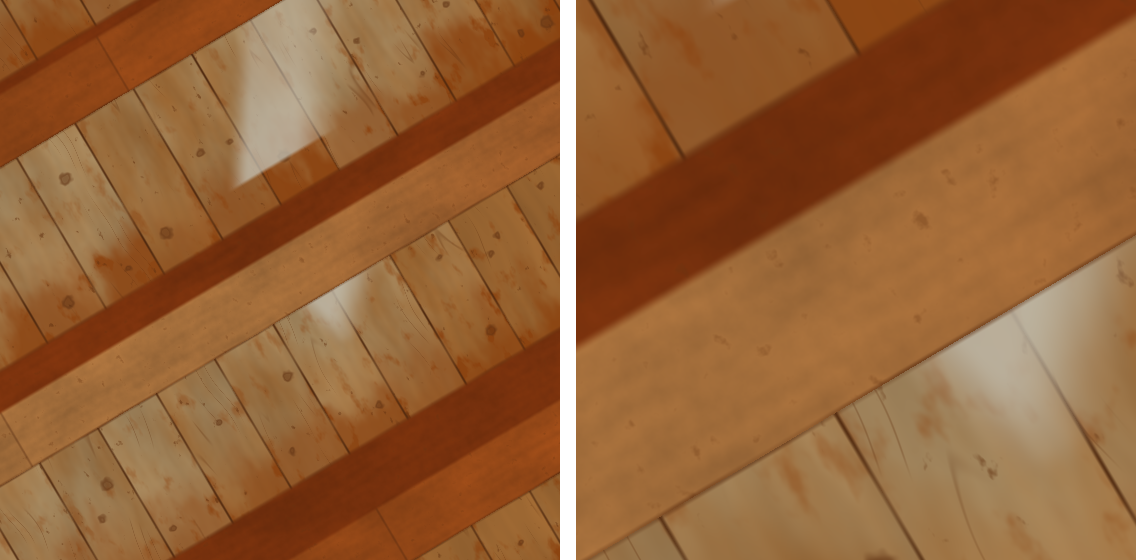
Left: the whole. Right: its middle third, enlarged.
This texture is drawn by a Shadertoy shader. Its source:

```glsl
// Worn timber ceiling: slanted beams crossing rows of knotty, rust-stained planks.
#define TILT 0.535
#define BEAM_PERIOD 0.4893
#define BEAM_START 0.2576
#define FACE_WIDTH 0.112
#define PLANK_PITCH 0.1212
#define SEAM_WIDTH 0.0018
#define PALE vec3(0.635, 0.52, 0.36)
#define TAN vec3(0.59, 0.39, 0.19)
#define RUST vec3(0.54, 0.25, 0.05)
#define BEAM_LIGHT vec3(0.61, 0.41, 0.22)
#define BEAM_RED vec3(0.55, 0.265, 0.085)
#define BEAM_SHADE vec3(0.465, 0.19, 0.05)

float hash(vec2 p) {
    vec3 q = fract(p.xyx * 0.1031);
    q += dot(q, q.yzx + 33.33);
    return fract((q.x + q.y) * q.z);
}

float cornerSlope(vec2 cell, vec2 offset) {
    float a = 6.2832 * hash(cell + 200.0);
    return dot(vec2(cos(a), sin(a)), offset);
}

// Gradient noise, roughly -0.7 to 0.7
float noise(vec2 p) {
    vec2 i = floor(p), f = p - i;
    vec2 w = f * f * f * (f * (f * 6.0 - 15.0) + 10.0);
    vec2 e = vec2(1.0, 0.0);
    return mix(mix(cornerSlope(i, f), cornerSlope(i + e, f - e), w.x),
               mix(cornerSlope(i + e.yx, f - e.yx), cornerSlope(i + 1.0, f - 1.0), w.x), w.y);
}

float fbm(vec2 p) {
    float sum = 0.0, gain = 0.6;
    for (int i = 0; i < 4; i++) {
        sum += gain * noise(p);
        p = p * 2.03 + 7.7;
        gain *= 0.5;
    }
    return sum;
}

// Soft line of half-width w at distance d
float line(float d, float w, float px) {
    return 1.0 - smoothstep(0.0, w + px, abs(d));
}

// u runs along the beams, d down the plank, end is the plank length
vec3 planks(float u, float d, float row, float end, float warmth, float px) {
    float s = (u - 0.003) / PLANK_PITCH;
    float id = floor(s), across = (s - id - 0.5) * PLANK_PITCH;
    vec2 cell = vec2(id, row) + 40.0;
    vec2 q = vec2(u, d + 3.1 * hash(cell + 5.0));
    float gap = 0.5 * PLANK_PITCH - abs(across);
    float blotch = fbm(q * vec2(14.0, 7.0));
    float wave = u * 70.0 + 1.5 * noise(q * 8.0);

    // Each plank has its own tone, from grey-tan to orange
    vec3 col = mix(PALE, TAN, clamp(0.8 * hash(cell) + 0.7 * warmth + blotch - 0.08, 0.0, 1.0));
    col *= 1.0 + 0.05 * noise(vec2(wave, q.y * 5.0)) + 0.12 * noise(q * vec2(9.0, 5.0) + 31.0);

    // Rust near the lower end, then stains gathering along the seams
    float rust = (1.0 - smoothstep(0.0, 0.14, end - d + 0.2 * blotch)) * (0.45 + 0.5 * hash(cell + 9.0));
    float damp = fbm(q * vec2(30.0, 17.0)) + 0.16 * line(gap, 0.025, px);
    float stain = smoothstep(0.14, 0.48, damp);
    col = mix(col, RUST, clamp(rust + stain * (0.4 + 0.4 * warmth), 0.0, 0.9));

    // Sparse dark flecks and fine cracks along the grain
    float fleck = smoothstep(0.30, 0.50, fbm(q * vec2(62.0, 40.0) + 11.0) + 0.15 * stain);
    float crack = line(noise(vec2(wave * 0.5, q.y * 3.0 + 4.0)), 0.035, 0.0);
    crack *= smoothstep(0.1, 0.35, noise(q * vec2(16.0, 9.0) + 3.0));
    col = mix(col, vec3(0.38, 0.19, 0.06), max(0.55 * fleck, 0.3 * crack));

    // Knots: dark rim around a brown heart, missing from some planks
    for (int i = 0; i < 2; i++) {
        vec2 seed = cell + float(i) * 17.0;
        vec2 center = vec2((hash(seed + 1.0) - 0.5) * 0.08, mix(0.03, end - 0.03, hash(seed + 2.0)));
        float size = mix(0.004, 0.012, pow(hash(seed + 3.0), 2.5));
        float r = length(vec2(across, d) - center) + 0.005 * noise(q * 110.0);
        float rim = line(r - size * 0.75, size * 0.4, 0.003);
        float heart = 1.0 - smoothstep(size * 0.4, size + 0.004, r);
        float present = step(0.35, hash(seed + 4.0));
        col = mix(col, vec3(0.37, 0.19, 0.07), present * max(0.6 * rim, 0.45 * heart));
    }
    // Seams vary in depth along their length
    float wear = clamp(0.7 + 0.6 * noise(vec2(floor(s + 0.5), d * 14.0) + row * 5.3 + 0.4), 0.3, 0.95);
    return mix(col, vec3(0.30, 0.15, 0.05), wear * line(gap, SEAM_WIDTH, px));
}

// Window light lying on the planks
float glare(float u, float d, float row) {
    float reach = mix(0.245, 0.085, row);
    float left = 0.19 + (0.65 - 0.95 * row) * (reach - d) + 0.02 * row;
    float right = mix(left + 0.23, 0.37 - 1.1 * d, row);
    float inside = smoothstep(left - 0.02, left + 0.03, u) * (1.0 - smoothstep(right - 0.12, right, u));
    float lower = 1.0 - smoothstep(reach - 0.004, reach + 0.005 + 0.02 * row, d);
    return inside * lower * mix(0.6, 1.0, max(row, smoothstep(0.0, reach, d)));
}

void mainImage(out vec4 fragColor, in vec2 fragCoord) {
    float px = 1.0 / iResolution.y;
    vec2 p = fragCoord * px;
    vec2 q = vec2(p.x, 1.0 - p.y);
    float u = q.x * cos(TILT) - q.y * sin(TILT);
    float v = q.x * sin(TILT) + q.y * cos(TILT);
    float row = floor((v - BEAM_START) / BEAM_PERIOD);
    float d = v - BEAM_START - row * BEAM_PERIOD;
    float beam = row + 1.0;
    float faceStart = BEAM_PERIOD - FACE_WIDTH;
    float end = faceStart - 0.0202 - 0.0448 * beam;
    float warmth = smoothstep(0.4, 1.05, p.x);

    vec3 col = planks(u, d, row, end, warmth, px);
    if (row == 0.0 || row == 1.0) col = mix(col, vec3(0.77, 0.76, 0.71), 0.75 * glare(u, d, row));

    // Beams: shaded side, then the lit face with one butt joint
    float middle = max(0.0, 1.0 - abs(beam - 1.0));
    float joint = u - 0.115 + 0.49 * middle;
    float grain = noise(vec2(u * 9.0, v * 90.0)), speckle = fbm(vec2(u, v) * 60.0);
    float cloud = fbm(vec2(u * 5.0, v * 9.0));
    vec3 face = mix(BEAM_RED, BEAM_LIGHT, middle * (1.0 - 0.55 * warmth));
    face *= 1.0 + 0.04 * smoothstep(-0.004, 0.004, joint);
    face = mix(face, vec3(0.30, 0.14, 0.05), 0.35 * line(joint, SEAM_WIDTH, px));
    vec3 timber = mix(BEAM_SHADE, face, smoothstep(-0.004, 0.004, d - faceStart));
    timber *= 1.0 + 0.05 * grain + 0.08 * speckle + 0.24 * cloud;
    timber = mix(timber, vec3(0.38, 0.19, 0.06), 0.35 * smoothstep(0.22, 0.5, speckle));
    col = mix(col, timber, smoothstep(-0.003 - px, 0.003 + px, d - end));

    // Soft contact shadows where planks meet beams
    float faceEdge = min(d, BEAM_PERIOD - d);
    float contact = max(line(faceEdge, 0.0025, px), 0.5 * line(d - end, 0.004, px));
    col = mix(col, vec3(0.34, 0.16, 0.05), contact * (0.45 + 0.5 * noise(vec2(u * 14.0, beam + 0.4))));
    fragColor = vec4(clamp(col, 0.0, 1.0), 1.0);
}
```
